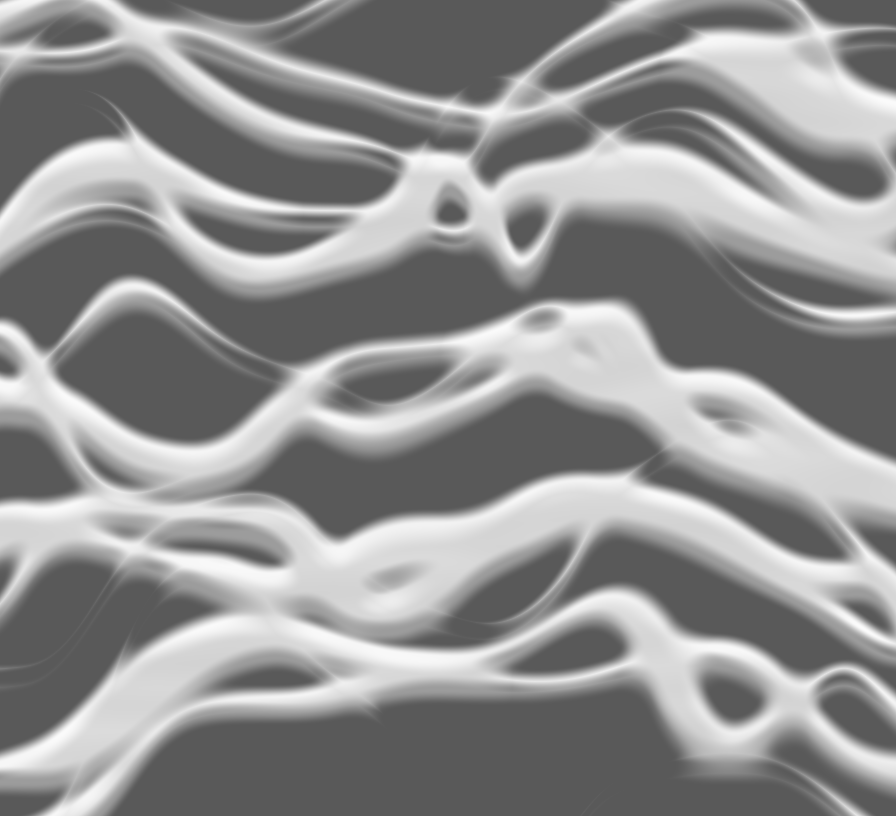
A WebGL 1 fragment shader for this pattern:

```glsl
precision highp float;

uniform vec2 u_resolution;

const float BANDS = 5.0;         // ribbon groups from bottom to top
const float SWAY = 0.22;         // slow rise and fall of a group
const float SWAY_FREQ = 2.2;
const float SPREAD = 0.068;      // opening of the loops between twin strands
const float TWIST = 9.0;         // how often twin strands cross
const float LINK_REACH = 0.42;   // wandering of the thin linking strands
const float WARP = 0.07;         // bending of the whole sheet
const float WARP_FREQ = 3.5;
const float WEB = 0.032;         // fillet where strands meet
const float EDGE = 0.009;        // softness of the lit body
const float SHADE_EDGE = 0.010;  // softness of the shaded underside
const float SHADE_DROP = 0.019;  // thickness of the underside

const vec3 GROUND = vec3(0.35);
const vec3 UNDERSIDE = vec3(0.61);
const vec3 PALE = vec3(0.84);
const vec3 BRIGHT = vec3(0.965);

vec2 gradientAt(vec2 cell) {
  float turn = fract(sin(dot(cell, vec2(127.1, 311.7))) * 43758.55);
  return vec2(cos(6.2832 * turn), sin(6.2832 * turn));
}

float gradientNoise(vec2 p) {
  vec2 i = floor(p);
  vec2 f = p - i;
  vec2 s = f * f * f * (f * (f * 6.0 - 15.0) + 10.0);
  float a = dot(gradientAt(i), f);
  float b = dot(gradientAt(i + vec2(1.0, 0.0)), f - vec2(1.0, 0.0));
  float c = dot(gradientAt(i + vec2(0.0, 1.0)), f - vec2(0.0, 1.0));
  float d = dot(gradientAt(i + 1.0), f - 1.0);
  return mix(mix(a, b, s.x), mix(c, d, s.x), s.y);
}

float smoothMin(float a, float b, float k) {
  float h = max(k - abs(a - b), 0.0) / k;
  return min(a, b) - h * h * k * 0.25;
}

// Height of a strand; role 0 is the lead, 1 its twin, 2 a thin link
float strandHeight(float x, float band, float role) {
  float seed = band * 13.7;
  float mid = (band + 0.5) / BANDS
            + SWAY * gradientNoise(vec2(x * SWAY_FREQ, seed + 0.4));
  if (role > 1.5) {
    return mid + LINK_REACH * gradientNoise(vec2(x * 2.5, seed + 8.6));
  }
  float phase = TWIST * x + band * 2.4
              + 5.0 * gradientNoise(vec2(x * 2.5, seed + 4.3));
  return mid + SPREAD * mix(0.3, -1.0, role) * sin(phase);
}

// Half width of a strand; negative values let twins and links taper off
float strandWidth(float x, float band, float role) {
  float n = gradientNoise(vec2(x * 3.2, band * 17.3 + role * 5.6 + 40.4));
  if (role < 0.5) return max(0.017 + 0.04 * n, 0.006);
  if (role < 1.5) return 0.009 + 0.035 * n;
  return -0.002 + 0.03 * n;
}

// Signed distance to the web of merged strands
float ribbonField(vec2 p) {
  const float STEP = 0.004;
  vec2 q = p * WARP_FREQ;
  p += WARP * vec2(gradientNoise(q + 3.7), gradientNoise(q + vec2(21.3, 9.2)));
  float field = 1.0;
  for (int b = 0; b < 5; b++) {
    for (int r = 0; r < 3; r++) {
      float band = float(b);
      float role = float(r);
      float y = strandHeight(p.x, band, role);
      float slope = (strandHeight(p.x + STEP, band, role) - y) / STEP;
      float gap = abs(p.y - y) / sqrt(1.0 + slope * slope);
      field = smoothMin(field, gap - strandWidth(p.x, band, role), WEB);
    }
  }
  return field;
}

float coverage(float field, float softness) {
  return 1.0 - smoothstep(-softness, softness, field);
}

void main() {
  vec2 p = gl_FragCoord.xy / u_resolution.y;

  // Compare the web here with the web a little higher up
  float drop = SHADE_DROP * (1.0 + 0.8 * gradientNoise(p * 5.0 + 31.0));
  float here = ribbonField(p);
  float above = ribbonField(p + vec2(0.0, drop));

  // Bright upper rims fade to a pale, faintly streaked interior
  float streak = gradientNoise(p * vec2(6.0, 24.0));
  vec3 body = mix(BRIGHT, PALE, coverage(above + 0.006 * streak, 0.012));
  body += 0.035 * streak;

  vec3 color = mix(GROUND, UNDERSIDE, coverage(above, SHADE_EDGE));
  color = mix(color, body, coverage(here, EDGE));
  gl_FragColor = vec4(color, 1.0);
}
```
